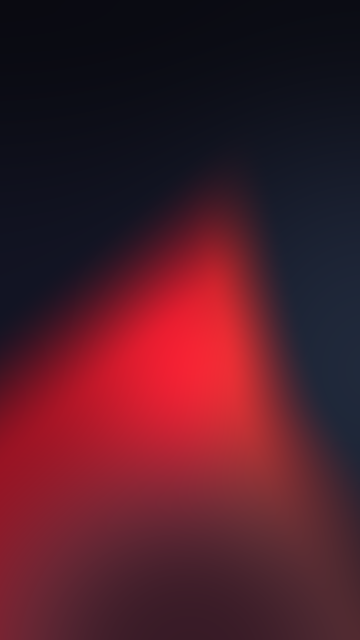
Reproduce this background procedurally as a WebGL 2 fragment shader.

```glsl
#version 300 es
precision highp float;
// A soft red flame-like peak rising over a dark navy backdrop.
// Two feathered edges bound the red body; elliptical falloffs add
// its hot core, a slate haze on the right and a dusky lobe below.

uniform vec2 u_resolution;
out vec4 outColor;

const vec3 NIGHT = vec3(0.038, 0.040, 0.068);
const vec3 NAVY  = vec3(0.070, 0.076, 0.135);
const vec3 SLATE = vec3(0.125, 0.160, 0.230);
const vec3 DEEP  = vec3(0.600, 0.060, 0.125);
const vec3 HOT   = vec3(0.980, 0.125, 0.200);
const vec3 WARM  = vec3(-0.040, 0.080, 0.010);
const vec3 DUSK  = vec3(0.220, 0.105, 0.150);

// Elliptical falloff: 1 at the center, sharper shoulders with higher power.
float falloff(vec2 p, vec2 center, vec2 radius, float power) {
  return exp(-pow(length((p - center) / radius), power));
}

// 1 inside (negative distance), 0 outside, feathered over +-width.
float feather(float dist, float width) {
  return 1.0 - smoothstep(-width, width, dist);
}

// Signed distance to the slanted upper-left edge.
float leftEdge(vec2 p) {
  const float slope = 0.82;
  return (p.y - 0.69 - slope * p.x) / sqrt(1.0 + slope * slope);
}

// Horizontal distance to the right edge, which flares out near the base.
float rightEdge(vec2 p) {
  float h = p.y - 0.65;
  float flare = 0.5 * (sqrt(h * h + 0.004) - h);
  return p.x - (0.775 - 0.22 * h + 0.36 * flare);
}

vec3 backdrop(vec2 p) {
  vec3 color = mix(NAVY, NIGHT, smoothstep(0.95, 1.75, p.y));
  float haze = falloff(p, vec2(1.02, 0.75), vec2(0.50, 0.62), 2.0);
  return mix(color, SLATE, haze);
}

vec3 flame(vec2 p) {
  float core = falloff(p, vec2(0.56, 0.76), vec2(0.34), 2.0);
  vec3 color = mix(DEEP, HOT, core);
  color += WARM * smoothstep(0.45, 0.75, p.x);
  // Dim the red toward the lower right corner.
  color *= 1.0 - 0.3 * smoothstep(0.65, 1.05, p.x) * (1.0 - smoothstep(0.1, 0.6, p.y));
  float lobe = falloff(p, vec2(0.53, -0.05), vec2(0.55, 0.50), 3.0);
  color = mix(color, DUSK, lobe);
  // Slightly greyed red around the rim of the lobe.
  return color + vec3(0.03, 0.08, 0.08) * 4.0 * lobe * (1.0 - lobe) * 0.8;
}

void main() {
  // x spans 0..1 and y spans 0..16/9 from the lower left.
  vec2 p = gl_FragCoord.xy / u_resolution * vec2(1.0, 16.0 / 9.0);
  float rightWidth = mix(0.20, 0.12, smoothstep(0.2, 0.9, p.y));
  float body = feather(leftEdge(p), 0.17) * feather(rightEdge(p), rightWidth);
  outColor = vec4(mix(backdrop(p), flame(p), body), 1.0);
}
```
